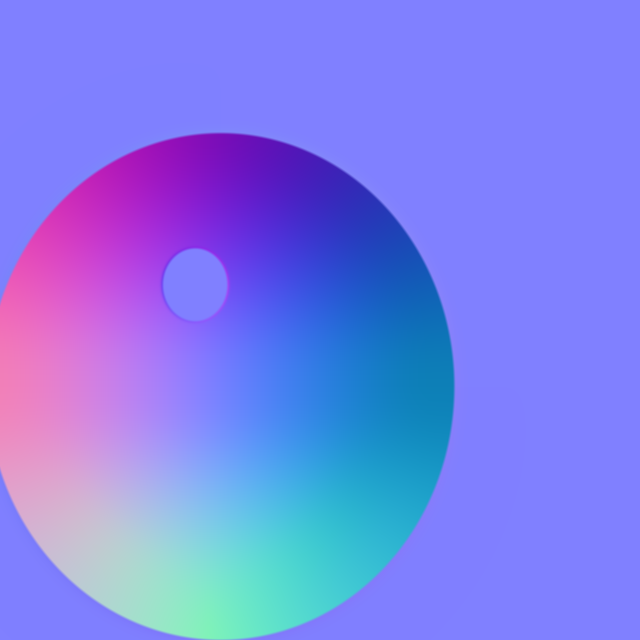
This texture map is drawn by a three.js fragment shader. Its source:

```glsl
// Tangent-space normal map of a large oval dome with a small flat oval hole.
#define DOME_CENTER vec2(0.345, 0.396)
#define DOME_RADII vec2(0.365, 0.396)
#define RIDGE_CENTER vec2(0.326, 0.396)
#define RIDGE_HALF 0.060
#define RIDGE_SOFT 0.080
#define SLOPE_REACH 0.336
#define MAX_TILT 0.90
#define RIM_FADE 0.16
#define HOLE_CENTER vec2(0.305, 0.555)
#define HOLE_RADII vec2(0.0505, 0.0570)
#define HOLE_BEVEL 0.20
#define EDGE_SOFT 0.0028

varying vec2 vUv;

// Approximate signed distance to an ellipse, negative inside.
float ellipseDistance(vec2 p, vec2 radii) {
  float k = length(p / radii);
  float gradient = length(p / (radii * radii));
  return k * (k - 1.0) / max(gradient, 0.0001);
}

float insideMask(float dist) {
  return 1.0 - smoothstep(-EDGE_SOFT, EDGE_SOFT, dist);
}

// Tilt grows away from a short, soft vertical ridge.
vec2 domeTilt(vec2 uv) {
  vec2 away = uv - RIDGE_CENTER;
  away.y -= RIDGE_HALF * away.y / sqrt(away.y * away.y + RIDGE_SOFT * RIDGE_SOFT);
  float reach = length(away);
  vec2 dir = away / max(reach, 0.0001);
  float t = min(reach / SLOPE_REACH, 1.05);
  float tilt = MAX_TILT * sin(1.5 * t);
  float lowerDiagonal = 2.0 * abs(dir.x) * max(-dir.y, 0.0);
  tilt *= 1.0 - RIM_FADE * smoothstep(0.6, 1.0, t) * lowerDiagonal;
  return -dir * tilt;
}

vec3 encodeNormal(vec2 tilt) {
  float z = sqrt(max(1.0 - dot(tilt, tilt), 0.0));
  return vec3(tilt, z) * 0.5 + 0.5;
}

void main() {
  vec2 fromDome = vUv - DOME_CENTER;
  vec2 fromHole = vUv - HOLE_CENTER;
  float domeDist = ellipseDistance(fromDome, DOME_RADII);
  float holeDist = ellipseDistance(fromHole, HOLE_RADII);

  // Flat ground with a faint reversed halo around the dome.
  vec3 flatColor = encodeNormal(vec2(0.0));
  vec2 outward = fromDome / max(length(fromDome), 0.0001);
  float halo = exp(-max(domeDist, 0.0) / 0.009);
  vec3 ground = flatColor + vec3(0.04 * outward, -0.02) * halo;

  // Dome surface, with a thin reversed bevel around the hole.
  vec3 dome = encodeNormal(domeTilt(vUv));
  vec2 holeOut = fromHole / max(length(fromHole), 0.0001);
  float bevel = exp(-pow(holeDist / 0.0035, 2.0));
  dome.r += HOLE_BEVEL * holeOut.x * bevel;
  dome.g -= 0.3 * HOLE_BEVEL * bevel;

  vec3 color = mix(ground, dome, insideMask(domeDist));
  color = mix(color, flatColor, insideMask(holeDist));
  gl_FragColor = vec4(clamp(color, 0.0, 1.0), 1.0);
}
```
